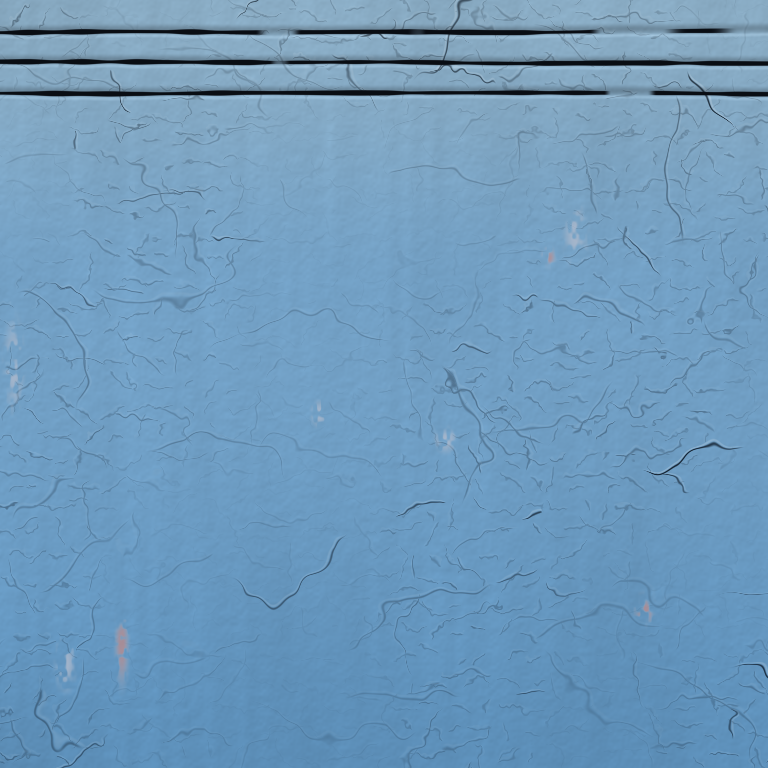
Give the GLSL for this texture, as a three.js fragment shader.

```glsl
// Weathered blue painted plaster with cracked, lifted paint and dark board grooves.
#define TOP_BLUE vec3(0.535, 0.67, 0.765)
#define MID_BLUE vec3(0.45, 0.63, 0.775)
#define LOW_BLUE vec3(0.365, 0.565, 0.73)
#define GROOVE_INK vec3(0.035, 0.05, 0.075)
#define CHALK vec3(0.69, 0.73, 0.80)
#define RUST vec3(0.72, 0.55, 0.56)
#define GROOVE_TOP 0.959
#define GROOVE_STEP 0.0405
#define GROOVE_HALF 0.0027
#define GRAIN 0.11
#define SCUFFS 8

varying vec2 vUv;

vec2 hash2(vec2 p) {
  vec3 q = fract(p.xyx * vec3(0.1031, 0.1030, 0.0973));
  q += dot(q, q.yzx + 33.33);
  return fract((q.xx + q.yz) * q.zy);
}

// Smooth value noise with two independent channels
vec2 noise2(vec2 p) {
  vec2 i = floor(p), f = fract(p);
  f = f * f * (3.0 - 2.0 * f);
  vec2 low = mix(hash2(i), hash2(i + vec2(1.0, 0.0)), f.x);
  vec2 high = mix(hash2(i + vec2(0.0, 1.0)), hash2(i + 1.0), f.x);
  return mix(low, high, f.y);
}

float noise(vec2 p) { return noise2(p).x; }

// Fine relief of the paint skin
float relief(vec2 p) {
  return 0.45 * noise(p * vec2(55.0, 75.0)) + 0.3 * noise(p * 125.0 + 9.0)
       + 0.25 * noise(p * 230.0 + 31.0);
}

// Scattered wiggly strokes: x is the shadow, y is the lit lip above it
vec2 cracks(vec2 p, float cells, float width, float seed, float darkest) {
  vec2 g = p * cells + seed;
  g += 0.34 * (noise2(g * 2.3) - 0.5) + 0.13 * (noise2(g * 7.0) - 0.5);
  vec2 id = floor(g), result = vec2(0.0);
  for (int y = -1; y <= 1; y++) {
    for (int x = -1; x <= 1; x++) {
      vec2 cell = id + vec2(float(x), float(y));
      vec2 place = hash2(cell + seed);
      vec2 form = hash2(cell + seed + 57.0);
      vec2 kind = hash2(cell + seed + 113.0);
      float turn = 2.0 * form.x - 1.0;
      float angle = 0.45 * turn + 1.1 * turn * turn * turn;
      float c = cos(angle), s = sin(angle);
      vec2 q = g - cell - 0.2 - 0.6 * place;
      q = vec2(c * q.x + s * q.y, c * q.y - s * q.x);
      float halfLength = 0.2 + 0.55 * form.y;
      float taper = max(0.0, 1.0 - q.x * q.x / (halfLength * halfLength));
      float d = q.y - (kind.y - 0.5) * 1.3 * q.x * q.x;
      float w = width * cells * (0.5 + 0.5 * taper);
      float depth = mix(0.2, darkest, pow(kind.x, 5.0)) * smoothstep(0.0, 0.45, taper);
      float shadow = 1.0 - smoothstep(0.0, w, abs(d));
      float lip = 1.0 - smoothstep(0.0, w, abs(d - 1.5 * w));
      result = max(result, depth * vec2(shadow, lip));
    }
  }
  return result;
}

// Chalky worn streaks: x is the coverage, y is the rust tint
vec2 scuffs(vec2 p) {
  vec2 result = vec2(0.0);
  float grit = 0.55 * noise(p * vec2(190.0, 130.0)) + 0.45 * noise(p * vec2(75.0, 30.0));
  for (int i = 0; i < SCUFFS; i++) {
    vec2 seed = vec2(float(i) * 7.0 + 3.0, 41.0);
    vec2 size = mix(vec2(0.010, 0.018), vec2(0.022, 0.085), hash2(seed + 5.0));
    vec2 q = (p - hash2(seed) * vec2(1.0, 0.87)) / size;
    float cover = (1.0 - smoothstep(0.1, 1.0, length(q))) * smoothstep(0.42, 0.66, grit);
    float rust = step(0.72, hash2(seed + 19.0).x);
    result = max(result, cover * vec2(1.0, rust));
  }
  return result;
}

void main() {
  vec2 p = vUv;

  // Base gradient with soft blotches and vertical brush streaks
  vec3 color = mix(LOW_BLUE, MID_BLUE, smoothstep(-0.05, 0.6, p.y));
  color = mix(color, TOP_BLUE, smoothstep(0.6, 0.98, p.y));
  color *= 1.0 + 0.05 * (noise(p * 5.0) - 0.5) + 0.035 * (noise(p * vec2(70.0, 5.0)) - 0.5);

  // Grain lit from above
  color *= 1.0 + GRAIN * (relief(p) - relief(p + vec2(-0.0015, 0.003)));

  // Cracks of three sizes, gathered in patches
  float patchy = smoothstep(0.3, 0.62, noise(p * vec2(5.0, 4.0) + 17.0));
  vec2 lines = cracks(p, 6.0, 0.0027, 11.0, 0.95) * mix(0.55, 1.0, patchy);
  lines = max(lines, cracks(p, 14.0, 0.0022, 71.0, 0.7) * mix(0.25, 0.95, patchy));
  lines = max(lines, cracks(p, 31.0, 0.0020, 151.0, 0.4) * mix(0.12, 0.8, patchy));
  color += 0.26 * lines.y * (1.0 - color);
  color *= 1.0 - lines.x * vec3(0.96, 0.92, 0.88);

  // Worn spots
  vec2 worn = scuffs(p);
  color = mix(color, mix(CHALK, RUST, worn.y), 0.8 * worn.x);

  // Board grooves, bridged by paint here and there
  for (int i = 0; i < 3; i++) {
    float row = float(i);
    float wave = 0.003 * (noise(vec2(p.x * 6.0, row * 9.0)) - 0.5);
    float d = p.y - (GROOVE_TOP - row * GROOVE_STEP + wave);
    float open = smoothstep(0.13, 0.2, noise(vec2(p.x * 11.0, row * 13.0 + 4.0)));
    float thick = GROOVE_HALF * (0.65 + 0.7 * noise(vec2(p.x * 28.0, row + 60.0)));
    float lip = 1.0 - smoothstep(0.0, 0.004, abs(d + thick + 0.003));
    float shade = 1.0 - smoothstep(0.0, 0.009, abs(d - 0.003));
    float ink = 1.0 - smoothstep(thick - 0.001, thick + 0.001, abs(d));
    color += 0.07 * lip;
    color *= 1.0 - 0.2 * shade;
    color = mix(color, GROOVE_INK, ink * open);
  }

  gl_FragColor = vec4(color, 1.0);
}
```
